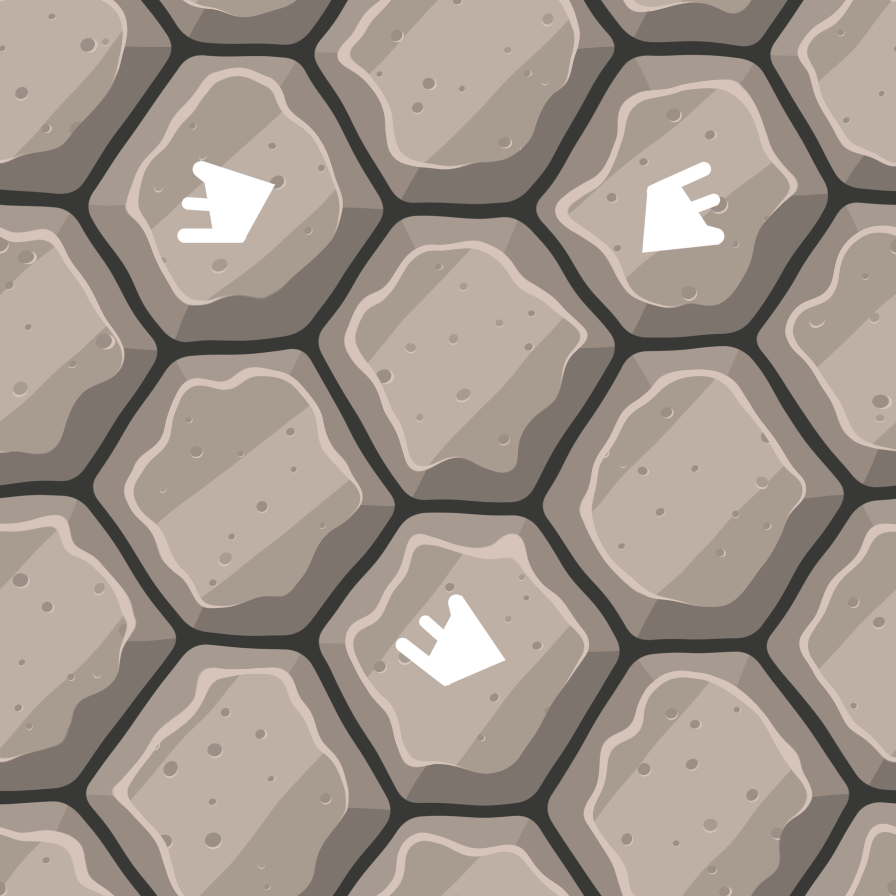
Reproduce this texture procedurally as a Shadertoy shader.

```glsl
// Cobbled ground: 4 columns by 3 staggered rows of bevelled, roughly hexagonal stones.
// Jittered Voronoi cells give the outlines, nearest edges the facets, and gradient
// noise the chipped faces; hashed pits, diagonal sheen and white arrows go on top.

const vec2 GRID = vec2(4.0, 3.0);
const vec2 ORIGIN = vec2(0.018, 0.608);
const vec2 LIGHT = vec2(-0.25, 0.97);

const vec3 GROUT = vec3(0.22, 0.22, 0.21);
const vec3 FACET_LIT = vec3(0.655, 0.605, 0.565);
const vec3 FACET_MID = vec3(0.595, 0.55, 0.51);
const vec3 FACET_DARK = vec3(0.495, 0.455, 0.43);
const vec3 FACE = vec3(0.745, 0.69, 0.645);
const vec3 FACE_SHADE = vec3(0.66, 0.61, 0.57);
const vec3 RIM = vec3(0.84, 0.77, 0.73);
const vec3 PIT = vec3(0.61, 0.56, 0.52);

vec2 hash22(vec2 p) {
    vec3 h = fract(p.xyx * vec3(0.1031, 0.1030, 0.0973));
    h += dot(h, h.yzx + 33.33);
    return fract((h.xx + h.yz) * h.zy);
}

float gradDot(vec2 cell, vec2 offset) {
    float a = 6.2832 * hash22(cell + 57.0).x;
    return dot(vec2(cos(a), sin(a)), offset);
}

float gradientNoise(vec2 p) {
    vec2 i = floor(p), f = fract(p);
    vec2 u = f * f * (3.0 - 2.0 * f), e = vec2(0.0, 1.0);
    return mix(mix(gradDot(i, f), gradDot(i + e.yx, f - e.yx), u.x),
               mix(gradDot(i + e.xy, f - e.xy), gradDot(i + e.yy, f - e.yy), u.x), u.y);
}

float smoothMin(float a, float b, float k) {
    float h = max(k - abs(a - b), 0.0) / k;
    return min(a, b) - 0.25 * h * h * k;
}

// Coverage of a shape whose signed distance is negative inside
float cover(float d, float px) { return 1.0 - smoothstep(-px, px, d); }

mat2 rotation(float a) { return mat2(cos(a), sin(a), -sin(a), cos(a)); }

vec2 stoneId(vec2 cell) { return mod(cell, GRID); }

vec2 stoneCenter(vec2 cell) {
    vec2 jitter = (hash22(stoneId(cell) + 11.0) - 0.5) * 0.026;
    return ORIGIN + (cell + vec2(0.0, 0.5 * mod(cell.x, 2.0))) / GRID + jitter;
}

vec2 nearestStone(vec2 p) {
    vec2 g = (p - ORIGIN) * GRID, best = vec2(0.0);
    float k = round(g.x), nearest = 9.0;
    vec2 base = vec2(k, round(g.y - 0.5 * mod(k, 2.0)));
    for (int i = 0; i < 9; i++) {
        vec2 cell = base + vec2(i % 3 - 1, i / 3 - 1);
        float d = distance(p, stoneCenter(cell));
        if (d < nearest) { nearest = d; best = cell; }
    }
    return best;
}

// Pits: a light crescent peeking out from under a darker ellipse
vec3 addPits(vec3 col, vec2 q, vec2 id, float px) {
    for (int i = 0; i < 12; i++) {
        float n = float(i);
        vec2 h = hash22(id * 17.0 + n * 3.7 + 5.0);
        float a = n * 2.4 + h.x * 1.2 + id.x + id.y * 2.0;
        vec2 v = q - 0.112 * sqrt((n + 0.7) / 12.0) * vec2(cos(a), sin(a));
        float r = mix(0.0035, 0.0095, h.y * h.y);
        v = rotation(-0.4) * v * vec2(1.0, 1.15);
        vec2 lip = r * vec2(mix(-0.2, 0.35, h.x), -0.3);
        col = mix(col, RIM, cover(length(v - lip) - r, px));
        vec3 fill = h.x < 0.2 ? FACE_SHADE : PIT;
        col = mix(col, fill, cover(length(v) - r, px));
    }
    return col;
}

vec3 stone(vec2 p, float px) {
    vec2 cell = nearestStone(p), id = stoneId(cell);
    vec2 center = stoneCenter(cell), q = p - center, h = hash22(id + 31.0);

    // Outline, inset face and facet colour from the surrounding edges
    float edge = 1.0, face = 1.0, nearest = 1.0;
    vec3 facet = FACET_MID;
    for (int i = 0; i < 9; i++) {
        if (i == 4) continue;
        vec2 toward = stoneCenter(cell + vec2(i % 3 - 1, i / 3 - 1)) - center;
        vec2 n = normalize(toward);
        float d = 0.5 * length(toward) - dot(q, n), lit = dot(n, LIGHT);
        vec3 tone = lit > 0.75 ? FACET_LIT : lit < -0.55 ? FACET_DARK : FACET_MID;
        facet = mix(facet, tone, smoothstep(-px, px, nearest - d));
        nearest = min(nearest, d);
        edge = smoothMin(edge, d, 0.016);
        face = smoothMin(face, d - (lit < -0.55 ? 0.046 : 0.035), 0.016);
    }
    face += 0.024 * gradientNoise(q * 17.0 + id * 7.3 + 40.0);
    vec3 col = mix(GROUT, facet, cover(0.0075 - edge, px));

    // Top face with a diagonal sheen
    float slope = mix(0.65, 0.95, h.x);
    float t = dot(q, vec2(sin(slope), -cos(slope)));
    float sheen = abs(t - mix(-0.02, 0.02, h.y)) - mix(0.045, 0.075, h.x);
    vec3 top = mix(FACE_SHADE, FACE, cover(sheen, px));
    top = addPits(top, q, id, px);

    // Pale rim, fading out toward the lower right
    float facing = dot(normalize(q + 1e-5), normalize(vec2(-0.6, 0.8)));
    float rim = 0.0095 * smoothstep(-0.95, -0.1, facing);
    top = mix(top, RIM, cover(face - rim, px) * smoothstep(0.0, 0.002, rim));
    return mix(col, top, cover(-face, px));
}

float capsule(vec2 p, vec2 a, vec2 b, float r) {
    vec2 v = b - a;
    return length(p - a - v * clamp(dot(p - a, v) / dot(v, v), 0.0, 1.0)) - r;
}

// Pronged arrow: a convex wedge with three blunt tines
float arrow(vec2 p) {
    vec2 corner[4] = vec2[4](vec2(0.0), vec2(0.036, 0.065), vec2(-0.047, 0.092), vec2(-0.034, 0.016));
    float d = -1.0;
    for (int i = 0; i < 4; i++) {
        vec2 e = normalize(corner[(i + 1) % 4] - corner[i]);
        d = max(d, dot(p - corner[i], vec2(e.y, -e.x)));
    }
    d = min(d, capsule(p, vec2(-0.065, 0.008), vec2(-0.004, 0.008), 0.008));
    d = min(d, capsule(p, vec2(-0.061, 0.044), vec2(0.0, 0.04), 0.007));
    return min(d, capsule(p, vec2(-0.047, 0.082), vec2(-0.02, 0.06), 0.009));
}

void mainImage(out vec4 fragColor, in vec2 fragCoord) {
    float px = 0.75 / iResolution.y;
    vec2 p = fragCoord / iResolution.y;
    vec2 warp = vec2(gradientNoise(p * 13.0), gradientNoise(p * 13.0 + 31.0));
    vec3 col = stone(p + 0.007 * warp, px);

    // Arrow placements: position and turn
    vec3 place[3] = vec3[3](vec3(0.271, 0.729, 0.0), vec3(0.723, 0.792, -2.72), vec3(0.496, 0.234, -0.66));
    for (int i = 0; i < 3; i++)
        col = mix(col, vec3(1.0), cover(arrow(rotation(-place[i].z) * (p - place[i].xy)), px));
    fragColor = vec4(col, 1.0);
}
```
